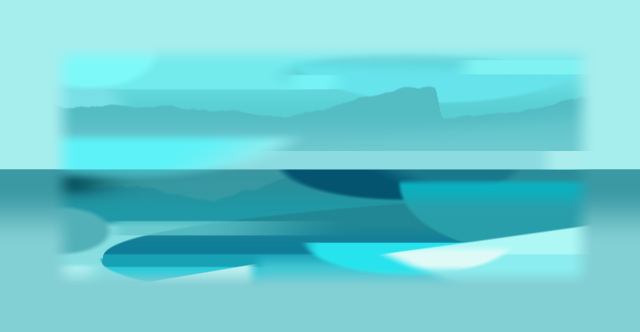
Write a Shadertoy shader that draws this background.

```glsl
float hash(float n) { return fract(sin(n * 127.1) * 4375.5); }

float noise(float x) {
    float i = floor(x), f = fract(x);
    return mix(hash(i), hash(i + 1.0), f * f * (3.0 - 2.0 * f)) - 0.5;
}

float roughness(float x) {
    float sum = 0.0, gain = 0.014, freq = 14.0;
    for (int i = 0; i < 4; i++) {
        sum += gain * noise(x * freq);
        gain *= 0.5;
        freq *= 2.1;
    }
    return sum;
}

// Coverage of the negative side of a signed distance
float cover(float d, float blur) { return 1.0 - smoothstep(-blur, blur, d); }

float ellipse(vec2 p, vec2 center, vec2 radius, float blur) {
    return cover((length((p - center) / radius) - 1.0) * min(radius.x, radius.y), blur);
}

float band(float v, float lo, float hi, float blur) {
    return cover(lo - v, blur) * cover(v - hi, blur);
}

void paint(inout vec3 col, vec3 tint, float mask) { col = mix(col, tint, mask); }

vec3 upperScene(vec2 p) {
    vec3 col = mix(vec3(0.35, 0.81, 0.83), vec3(0.45, 0.91, 0.92), smoothstep(0.66, 0.82, p.y));

    // Sky sheets and glows
    paint(col, vec3(0.45, 0.92, 0.93), band(p.x, 0.1, 0.98, 0.12) * cover(0.731 - p.y, 0.003));
    paint(col, vec3(0.47, 0.88, 0.90), cover(p.x - 0.36 + 0.5 * (p.y - 0.7), 0.05) * cover(p.y - 0.75, 0.04));
    paint(col, vec3(0.50, 0.99, 0.99), 0.8 * ellipse(p, vec2(0.27, 0.84), vec2(0.20, 0.105), 0.012));
    paint(col, vec3(0.37, 0.83, 0.85), ellipse(p, vec2(1.22, 0.77), vec2(0.36, 0.07), 0.012));
    paint(col, vec3(0.40, 0.89, 0.92), ellipse(p, vec2(1.33, 0.85), vec2(0.46, 0.159), 0.006)
        * cover(p.y - 0.80 + 0.03 * (p.x - 1.2), 0.03));
    paint(col, vec3(0.46, 0.95, 0.96), band(p.y, 0.731, 0.774, 0.003) * band(p.x, 0.87, 1.02, 0.05));
    paint(col, vec3(0.50, 0.95, 0.95), band(p.y, 0.776, 0.819, 0.003) * cover(1.40 - p.x, 0.05));

    // Mountain ridge
    float ridge = 0.678 - 0.03 * smoothstep(0.5, 0.9, p.x) + 0.092 * smoothstep(0.8, 1.3, p.x)
        - 0.088 * smoothstep(1.31, 1.337, p.x) + 0.05 * smoothstep(1.45, 1.76, p.x) + roughness(p.x);
    vec3 slope = mix(vec3(0.43, 0.78, 0.81), vec3(0.33, 0.74, 0.77), smoothstep(0.54, 0.66, p.y));
    paint(col, slope, cover(p.y - ridge, 0.004));
    paint(col, vec3(0.42, 0.80, 0.82), 0.5 * cover(p.y - 0.55 - 0.12 * (p.x - 0.9), 0.04) * cover(0.9 - p.x, 0.1));
    return col;
}

vec3 lowerScene(vec2 p) {
    vec3 col = mix(vec3(0.12, 0.60, 0.65), vec3(0.17, 0.55, 0.60), smoothstep(0.35, 0.48, p.y));

    // Submerged hill and left shadow
    float hill = 0.44 - 0.04 * smoothstep(0.4, 0.65, p.x) + 0.07 * smoothstep(0.65, 0.9, p.x) + roughness(p.x + 3.0);
    paint(col, vec3(0.25, 0.62, 0.65), 0.6 * cover(hill - p.y, 0.005) * cover(p.x - 0.88, 0.04));
    vec2 shade = (p - vec2(0.20, 0.445)) / vec2(0.13, 0.035);
    paint(col, vec3(0.01, 0.30, 0.35), 0.9 * exp(-dot(shade, shade)));

    // Dark pool
    float pool = ellipse(p, vec2(1.206, 0.51), vec2(0.36, 0.11), 0.007);
    paint(col, vec3(0.10, 0.47, 0.54), pool);
    paint(col, vec3(0.015, 0.33, 0.44), pool * cover(p.x - 1.24 - 2.0 * (0.455 - p.y), 0.08));

    // Pale shore at left
    paint(col, vec3(0.53, 0.87, 0.88), cover(p.y - 0.325, 0.012) * cover(p.x - 0.6, 0.12));
    paint(col, vec3(0.32, 0.69, 0.72), ellipse(p, vec2(0.18, 0.305), vec2(0.15, 0.07), 0.008));

    // Long wave with a blunt left end
    float crest = 0.222 + 0.165 * pow(clamp((p.x - 0.31) / 0.9, 0.0, 1.0), 0.45);
    float keel = 0.215 - 0.064 * pow(clamp((p.x - 0.305) / 0.14, 0.0, 1.0), 0.5);
    float wave = cover(p.y - crest, 0.004) * cover(keel - p.y, 0.005) * cover(0.305 - p.x, 0.008);
    vec3 body = mix(vec3(0.06, 0.49, 0.60), vec3(0.13, 0.53, 0.58), smoothstep(0.25, 0.34, p.y));
    paint(body, vec3(0.09, 0.63, 0.71), cover(p.y - 0.234, 0.003));
    paint(body, vec3(0.16, 0.79, 0.85), cover(p.y - 0.196, 0.003));
    paint(col, body, wave);
    paint(col, vec3(0.38, 0.78, 0.80), 0.8 * band(p.y, 0.291, 0.334, 0.003) * cover(0.35 - p.x, 0.04)
        * (1.0 - smoothstep(0.55, 1.08, p.x)));

    // Turquoise bowl at right
    float bowl = ellipse(p, vec2(1.60, 0.45), vec2(0.395, 0.21), 0.005) * cover(p.y - 0.452, 0.012);
    paint(col, mix(vec3(0.16, 0.62, 0.67), vec3(0.04, 0.69, 0.75), smoothstep(0.36, 0.44, p.y)), bowl);

    // Bright crescent and pale beach
    paint(col, vec3(0.25, 0.78, 0.83), cover(p.y - 0.215, 0.03) * cover(0.78 - p.x, 0.03));
    float crescent = ellipse(p, vec2(1.231, 0.285), vec2(0.32, 0.113), 0.006);
    paint(col, vec3(0.15, 0.89, 0.93), crescent * cover(p.y - 0.269, 0.003) * cover(0.92 - p.x, 0.05));
    float beach = cover(p.y - 0.234 - 0.14 * (p.x - 1.156), 0.004) * cover(1.17 + 2.2 * (0.234 - p.y) - p.x, 0.05);
    paint(col, mix(vec3(0.68, 0.97, 0.96), vec3(0.55, 0.93, 0.94), cover(p.y - 0.234, 0.003)), beach);
    paint(col, vec3(0.87, 0.98, 0.97), beach * crescent * band(p.y, 0.19, 0.25, 0.015));

    // Pale wedge under the wave
    float wedge = cover(p.y - 0.151 - 0.168 * (p.x - 0.45), 0.003) * cover(p.x - 0.76, 0.025);
    paint(col, vec3(0.74, 0.94, 0.94), wedge * cover(0.43 - p.x, 0.08));
    paint(col, vec3(0.72, 0.95, 0.95), 0.8 * cover(p.x - 0.28, 0.04) * cover(p.y - 0.2, 0.01));
    return col;
}

void mainImage(out vec4 fragColor, in vec2 fragCoord) {
    vec2 p = fragCoord / iResolution.xy * vec2(1.93, 1.0);
    float above = cover(0.490 - p.y, 0.002);

    // Plain sky and sea around the panel
    vec3 sea = mix(vec3(0.51, 0.81, 0.83), vec3(0.23, 0.60, 0.64), smoothstep(0.26, 0.44, p.y));
    vec3 col = mix(sea, vec3(0.65, 0.93, 0.93), above);

    // Panel with the light sheet that crosses the horizon
    vec3 scene = mix(lowerScene(p), upperScene(p), above);
    float strip = band(p.y, 0.490, 0.545, 0.002);
    paint(scene, vec3(0.55, 0.86, 0.88), strip * cover(0.65 - p.x, 0.1));
    paint(scene, vec3(0.67, 0.93, 0.93), strip * cover(1.65 - p.x, 0.04));
    float glow = ellipse(p, vec2(0.377, 0.623), vec2(0.52, 0.156), 0.018) * cover(p.y - 0.585, 0.022);
    vec3 glowTint = mix(vec3(0.36, 0.95, 0.97), vec3(0.60, 0.92, 0.93), smoothstep(0.5, 0.9, p.x + 1.5 * (0.54 - p.y)));
    paint(scene, glowTint, glow * mix(0.35, 1.0, above));

    float panel = band(p.x, 0.19, 1.755, 0.04) * band(p.y, 0.165, 0.835, 0.035);
    fragColor = vec4(mix(col, scene, panel), 1.0);
}
```
